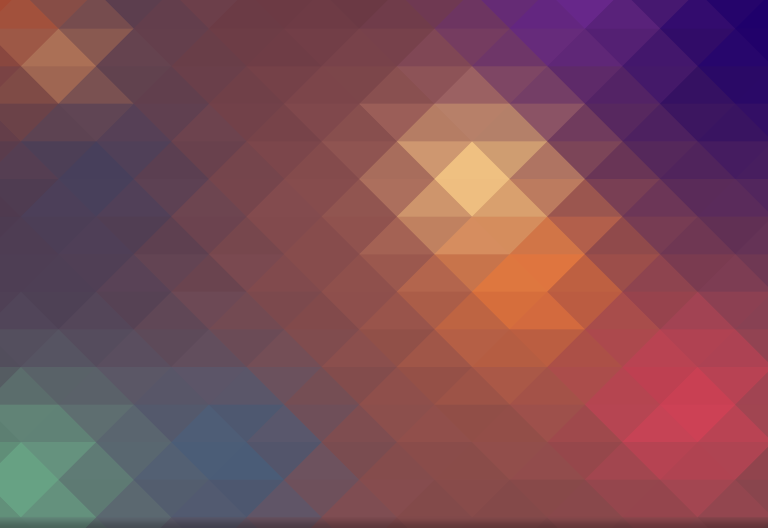
Reproduce this background procedurally as a Shadertoy shader.

```glsl
// A mosaic of right-angled triangles over soft coloured glows.
// Diamonds cut by horizontal lines give the triangles; each one takes
// the colour of the glow field at its middle, plus a slight hash tint.

const float HALF_CELL = 0.0712;               // half a diamond, in canvas heights
const vec2 GRID_ORIGIN = vec2(0.894, 0.661);  // centre of diamond (0, 0)

float hash(vec2 p) {
    vec3 q = fract(p.xyx * vec3(0.1031, 0.1030, 0.0973));
    q += dot(q, q.yzx + 33.33);
    return fract((q.x + q.y) * q.z);
}

// Blends a round glow over the colour below it
void glow(inout vec3 color, vec2 p, vec2 center, float radius, vec3 tint) {
    vec2 d = (p - center) / radius;
    color = mix(color, tint, exp(-dot(d, d)));
}

vec3 glowField(vec2 p) {
    // Dusky base: plum at the left, brown towards the right and top
    vec3 color = mix(vec3(0.30, 0.23, 0.32), vec3(0.49, 0.28, 0.30), smoothstep(0.1, 0.6, p.x));
    color = mix(color, vec3(0.41, 0.22, 0.26), smoothstep(0.6, 1.0, p.y) * smoothstep(0.2, 0.6, p.x));

    // Wide warm area around the centre
    glow(color, p, vec2(0.95, 0.38), 0.33, vec3(0.60, 0.32, 0.28));
    glow(color, p, vec2(0.89, 0.70), 0.23, vec3(0.62, 0.36, 0.33));

    // Indigo and violet in the upper right
    glow(color, p, vec2(1.47, 0.98), 0.40, vec3(0.12, 0.00, 0.42));
    glow(color, p, vec2(1.08, 1.02), 0.18, vec3(0.40, 0.15, 0.54));

    // Bright orange and cream core
    glow(color, p, vec2(1.00, 0.47), 0.155, vec3(0.89, 0.45, 0.22));
    glow(color, p, vec2(0.905, 0.663), 0.13, vec3(0.93, 0.75, 0.50));

    // Crimson in the lower right
    glow(color, p, vec2(1.30, 0.235), 0.18, vec3(0.80, 0.25, 0.33));

    // Grey, blue and green along the lower left
    glow(color, p, vec2(0.22, 0.08), 0.26, vec3(0.36, 0.36, 0.42));
    glow(color, p, vec2(0.445, 0.14), 0.16, vec3(0.28, 0.36, 0.47));
    glow(color, p, vec2(0.03, 0.09), 0.18, vec3(0.40, 0.63, 0.51));

    // Rust, copper and slate in the upper left
    glow(color, p, vec2(0.04, 0.84), 0.17, vec3(0.43, 0.24, 0.26));
    glow(color, p, vec2(0.17, 0.67), 0.13, vec3(0.28, 0.25, 0.36));
    glow(color, p, vec2(0.00, 1.00), 0.12, vec3(0.68, 0.30, 0.20));
    glow(color, p, vec2(0.12, 0.89), 0.09, vec3(0.66, 0.43, 0.33));
    return color;
}

vec3 mosaic(vec2 p) {
    vec2 g = (p - GRID_ORIGIN) / HALF_CELL;
    vec2 diamond = floor(0.5 * vec2(g.x + g.y, g.x - g.y) + 0.5);
    vec2 center = vec2(diamond.x + diamond.y, diamond.x - diamond.y);
    float side = g.y < center.y ? -1.0 : 1.0;
    vec2 triangleMiddle = center + vec2(0.0, side / 3.0);
    float tint = hash(diamond + vec2(71.0, 53.0) + 17.0 * side) - 0.5;
    return glowField(GRID_ORIGIN + triangleMiddle * HALF_CELL) * (1.0 + 0.05 * tint);
}

void mainImage(out vec4 fragColor, in vec2 fragCoord) {
    // Average a 3 x 3 grid of points to smooth the triangle edges
    vec3 color = vec3(0.0);
    for (int i = 0; i < 9; i++) {
        vec2 shift = (vec2(i % 3, i / 3) - 1.0) / 3.0;
        color += mosaic((fragCoord + shift) / iResolution.y) / 9.0;
    }

    // Thin shade along the lower edge
    color *= mix(0.75, 1.0, smoothstep(0.0, 0.024, fragCoord.y / iResolution.y));
    fragColor = vec4(color, 1.0);
}
```
